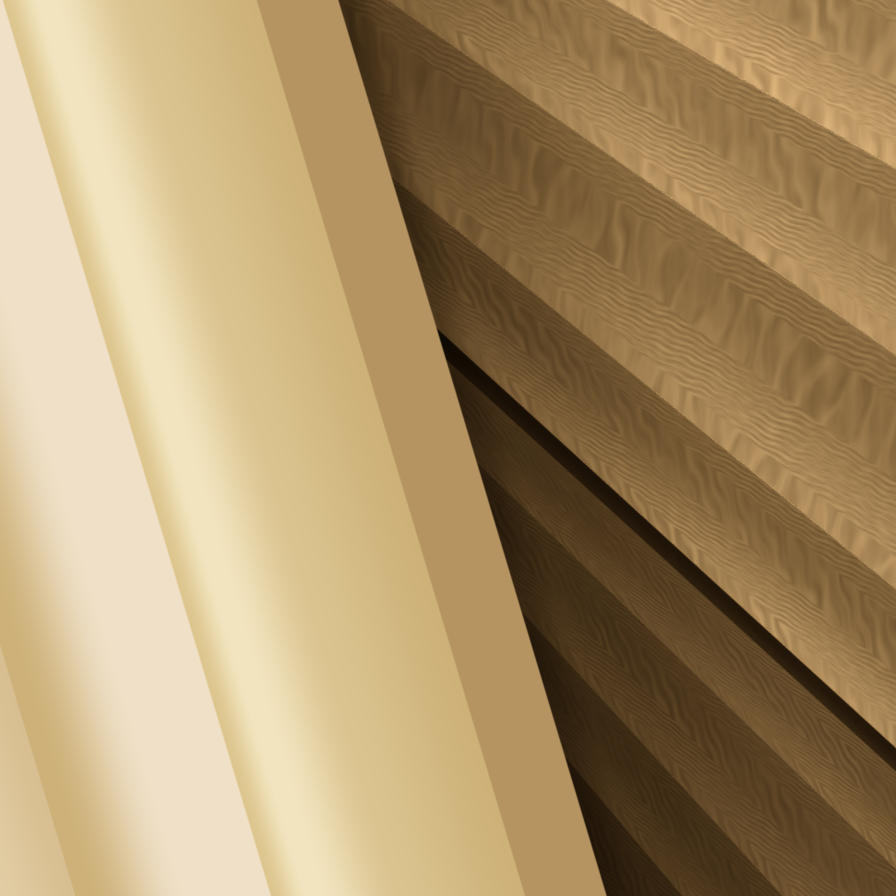
Give the GLSL for this background, as a three.js fragment shader.

```glsl
// Smooth slanted satin panels lie over a fan of pleated woven cloth.
// Panels are gradients across one slanted axis; pleats are shaded between
// neighbouring fold lines, then broken up by chevron ribs and cellular noise.
varying vec2 vUv;

#define SLANT 0.2995       // sideways drift of the panels per unit of height
#define PANEL_EDGE 0.3776  // slanted position where the panels end
#define TRIM_EDGE 0.2865   // start of the flat trim
#define RIDGE 0.003        // crease between the two satin folds
#define LOWER_CREASE -0.2155
#define SOFT 0.0013        // edge smoothing width
#define RIBS 72.0          // woven ribs per unit
#define RIB_DEPTH 0.055
#define FLECK_DEPTH 0.10
#define FOLDS 10

const float TAU = 6.2831853;

float edge(float d) { return smoothstep(-SOFT, SOFT, d); }

vec2 hash2(vec2 cell) {
  vec2 h = vec2(dot(cell, vec2(127.1, 311.7)), dot(cell, vec2(269.5, 183.3)));
  return fract(sin(h) * 43758.55);
}

// Distance to the nearest scattered point.
float cellular(vec2 p) {
  vec2 cell = floor(p), f = fract(p);
  float nearest = 2.0;
  for (int j = -1; j <= 1; j++) {
    for (int i = -1; i <= 1; i++) {
      vec2 o = vec2(float(i), float(j));
      nearest = min(nearest, length(o + hash2(cell + o) - f));
    }
  }
  return nearest;
}

// Woven relief; "across" runs 0 to 1 from one fold to the next.
float weave(vec2 p, float across) {
  float chevron = abs(fract(across * 1.5 + 0.2) - 0.5);
  float wobble = 0.004 * sin(p.x * 61.0 + p.y * 23.0)
               + 0.002 * sin(p.x * 147.0 - p.y * 95.0);
  float v = p.y + 0.25 * p.x + 0.14 * chevron + wobble;
  float rib = sin(TAU * RIBS * v);
  float patchy = 0.65 + 0.35 * sin(p.x * 37.0 + 2.0 * sin(p.y * 29.0));
  float fleck = cellular(vec2(p.x * 65.0, v * 150.0)) - 0.5;
  return RIB_DEPTH * rib * patchy + FLECK_DEPTH * fleck;
}

vec3 clothColor(float tone) {
  return vec3(0.80, 0.65, 0.44) * pow(vec3(clamp(tone, 0.05, 1.1)), vec3(1.0, 1.12, 1.4));
}

vec3 pleats(vec2 p, float fromPanel) {
  // Fold height at x = 0.52 and x = 1, then tone at the pleat's top and bottom.
  vec4 fold[FOLDS];
  fold[0] = vec4(1.260, 1.013, 0.78, 0.98);
  fold[1] = vec4(1.091, 0.811, 0.74, 0.91);
  fold[2] = vec4(0.938, 0.603, 0.68, 0.87);
  fold[3] = vec4(0.734, 0.342, 0.62, 0.87);
  fold[4] = vec4(0.603, 0.165, 0.17, 0.24);
  fold[5] = vec4(0.578, 0.139, 0.50, 0.63);
  fold[6] = vec4(0.495, 0.030, 0.47, 0.61);
  fold[7] = vec4(0.384, -0.138, 0.43, 0.57);
  fold[8] = vec4(0.286, -0.284, 0.38, 0.46);
  fold[9] = vec4(0.170, -0.450, 0.0, 0.0);

  float along = (p.x - 0.5208) / 0.4792;
  float tone = 0.8;
  float across = 0.0;
  for (int i = 0; i < FOLDS - 1; i++) {
    float top = mix(fold[i].x, fold[i].y, along);
    float bottom = mix(fold[i + 1].x, fold[i + 1].y, along);
    float t = clamp((top - p.y) / max(top - bottom, 0.001), 0.0, 1.0);
    float shade = mix(fold[i].z, fold[i].w, smoothstep(0.25, 1.0, t));
    float below = edge((top - p.y) * 0.75);
    tone = mix(tone, shade, below);
    across = mix(across, t, below);
  }

  // The cloth darkens toward the panels and closes up right under them.
  tone *= mix(0.64, 1.0, smoothstep(0.0, 0.32, fromPanel));
  tone *= mix(0.68, 1.0, smoothstep(0.0, 0.05, fromPanel));
  tone *= 1.0 + 1.3 * weave(p, across);
  return clothColor(tone);
}

vec3 panels(float s) {
  vec3 cream = vec3(0.937, 0.878, 0.780);
  vec3 glow = vec3(0.950, 0.895, 0.750);
  vec3 sand = vec3(0.855, 0.765, 0.560);
  vec3 tan = vec3(0.805, 0.695, 0.475);
  vec3 trim = vec3(0.710, 0.580, 0.385);

  vec3 corner = mix(vec3(0.885, 0.80, 0.64), vec3(0.845, 0.75, 0.57),
                    smoothstep(-0.30, LOWER_CREASE, s));
  vec3 pale = mix(tan, cream, smoothstep(-0.20, -0.09, s));
  vec3 satin = mix(vec3(0.865, 0.775, 0.555), glow, smoothstep(RIDGE, 0.045, s));
  satin = mix(satin, sand, smoothstep(0.055, 0.15, s));
  satin = mix(satin, tan, smoothstep(0.14, TRIM_EDGE, s));

  vec3 color = mix(corner, pale, edge(s - LOWER_CREASE));
  color = mix(color, satin, edge(s - RIDGE));
  return mix(color, trim, edge(s - TRIM_EDGE));
}

void main() {
  float s = vUv.x - SLANT * (1.0 - vUv.y);
  float fromPanel = s - PANEL_EDGE;
  vec3 color = mix(panels(s), pleats(vUv, fromPanel), edge(fromPanel));
  gl_FragColor = vec4(color, 1.0);
}
```
